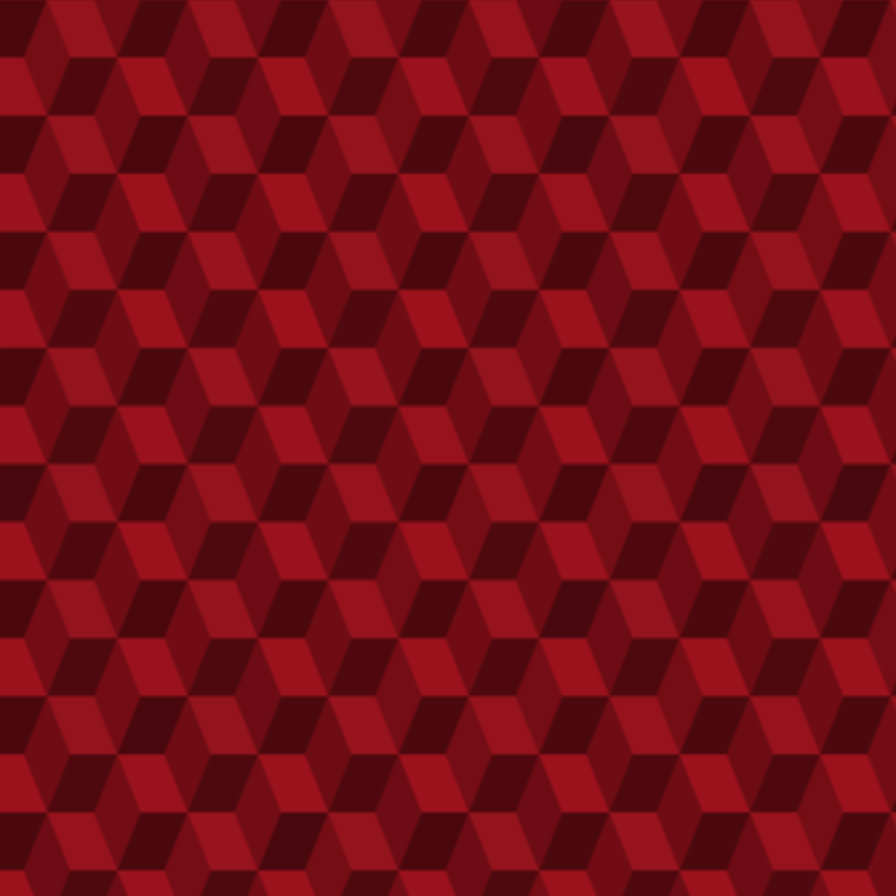
Reproduce this pattern procedurally as a WebGL 2 fragment shader.

```glsl
#version 300 es
precision highp float;
// Tumbling-block pattern: slanted red cubes in staggered rows, softly printed.

#define COLUMNS 6.373     // cubes across the canvas
#define ROWS 15.43        // half-cube rows down the canvas
#define ORIGIN vec2(0.334, 0.01) // first cube column, first row, in cells
#define SLANT 0.16667     // sideways drift of a face per row, in cells
#define FACE_WIDTH 0.33333
#define SOFTNESS 0.0045   // edge blur, in canvas widths
#define ROW_BIAS 0.55     // share of tone set by alternating rows
#define TAPS 5            // samples per axis

uniform vec2 u_resolution;
out vec4 fragColor;

const vec3 DARK_LOW    = vec3(0.285, 0.032, 0.050);
const vec3 DARK_HIGH   = vec3(0.315, 0.036, 0.054);
const vec3 MID_LOW     = vec3(0.425, 0.045, 0.078);
const vec3 MID_HIGH    = vec3(0.460, 0.050, 0.083);
const vec3 BRIGHT_LOW  = vec3(0.575, 0.078, 0.116);
const vec3 BRIGHT_HIGH = vec3(0.615, 0.068, 0.110);

float hash(vec2 p) {
    vec3 q = fract(vec3(p.xyx) * 0.1031);
    q += dot(q, q.yzx + 33.33);
    return fract((q.x + q.y) * q.z);
}

// Colour of the face at a canvas point, with y running upward.
vec3 cubeFaces(vec2 point) {
    float depth = (1.0 - point.y) * ROWS + ORIGIN.y;
    float row = floor(depth);
    float down = depth - row;
    float odd = mod(row, 2.0);

    float along = point.x * COLUMNS - ORIGIN.x - 0.5 * odd;
    float column = floor(along + 0.5);
    float side = along - column;
    float inset = abs(side) - SLANT * down;
    vec2 id = vec2(2.0 * column + odd, row);

    // Upright rhombus: its lower half sits between cells of the next row.
    if (inset < 0.0 || inset > FACE_WIDTH) {
        if (inset > 0.0) id += vec2(side < 0.0 ? -1.0 : 1.0, -1.0);
        return mix(MID_LOW, MID_HIGH, hash(id + 71.0));
    }

    // Mirrored slanted faces: dark on the left, bright on the right.
    float tone = mix(hash(id + 19.0), odd, ROW_BIAS);
    return side < 0.0 ? mix(DARK_LOW, DARK_HIGH, tone)
                      : mix(BRIGHT_LOW, BRIGHT_HIGH, tone);
}

void main() {
    vec2 point = gl_FragCoord.xy / u_resolution;
    vec2 spread = max(vec2(SOFTNESS), 1.0 / u_resolution);

    // Average a small footprint to smooth every edge.
    vec3 total = vec3(0.0);
    for (int j = 0; j < TAPS; j++) {
        for (int i = 0; i < TAPS; i++) {
            vec2 offset = (vec2(i, j) + 0.5) / float(TAPS) - 0.5;
            total += cubeFaces(point + offset * spread);
        }
    }
    fragColor = vec4(total / float(TAPS * TAPS), 1.0);
}
```
